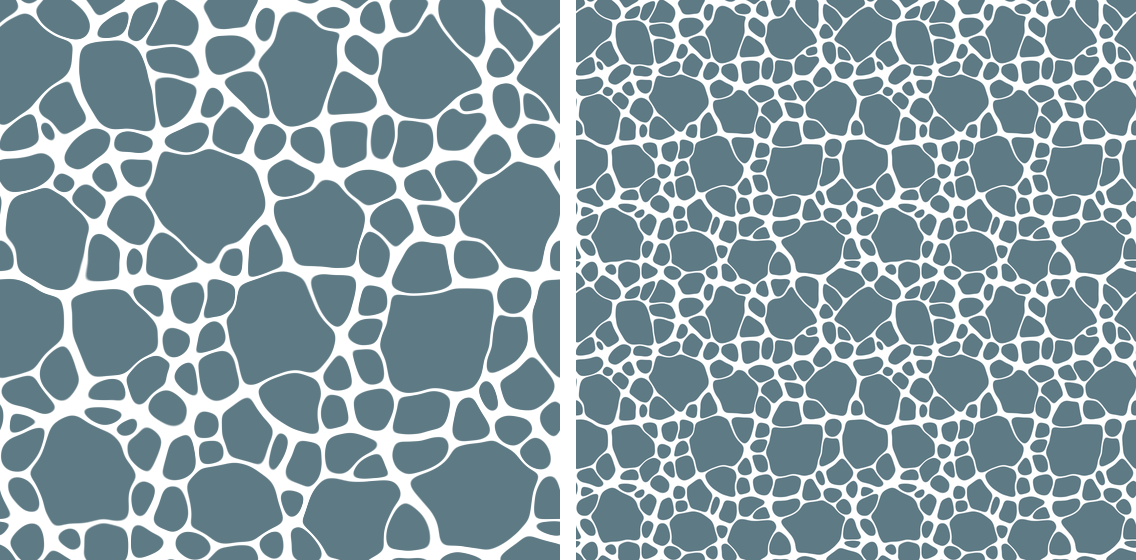
Left, the tile; right, the same tile 2 across and 2 down.
Write a Shadertoy shader that draws this pattern.

```glsl
vec3 hash(vec2 cell, float seed) {
    vec3 q = fract(cell.xyx * vec3(0.1031, 0.1030, 0.0973) + seed * 0.137);
    q += dot(q, q.yxz + 33.33);
    return fract((q.xxy + q.yzz) * q.zyx);
}

// Value noise in two channels that wraps after a whole number of cells
vec2 wrapNoise(vec2 uv, float cells) {
    vec2 p = uv * cells, id = floor(p), f = fract(p);
    f = f * f * f * (f * (f * 6.0 - 15.0) + 10.0);
    vec2 a = mod(id, cells), b = mod(id + 1.0, cells);
    return mix(mix(hash(a, cells).xy, hash(vec2(b.x, a.y), cells).xy, f.x),
               mix(hash(vec2(a.x, b.y), cells).xy, hash(b, cells).xy, f.x), f.y) - 0.5;
}

// Signed distance to the stone outline, positive inside a stone
float stones(vec2 p) {
    vec4 sites[34];   // centre, radius, cluster

    // Boulders: one per cell of a staggered grid, each leads a cluster
    for (int i = 0; i < 9; i++) {
        float row = floor(p.y * 4.0) + float(i / 3 - 1);
        float stagger = 0.5 * mod(row, 2.0);
        float column = floor(p.x * 4.0 - stagger) + float(i % 3 - 1);
        vec3 h = hash(mod(vec2(column, row), 4.0), 5.0);
        vec2 centre = vec2(column + stagger, row) + 0.28 + 0.44 * h.xy;
        sites[i] = vec4(centre / 4.0, mix(0.045, 0.083, h.z), h.x + h.y);
    }

    // Pebbles fill the space that the boulders leave free
    for (int i = 0; i < 25; i++) {
        vec2 id = floor(p * 14.0) + vec2(i % 5 - 2, i / 5 - 2);
        vec3 h = hash(mod(id, 14.0), 2.0);
        vec2 centre = (id + 0.12 + 0.76 * h.xy) / 14.0;
        float nearest = 9.0, cluster = 0.0;
        for (int j = 0; j < 9; j++) {
            float d = distance(centre, sites[j].xy) - sites[j].z;
            if (d < nearest) {
                nearest = d;
                cluster = sites[j].w;
            }
        }
        float radius = nearest < 0.03 ? -9.0 : 0.034 * h.z * h.z;
        sites[9 + i] = vec4(centre, radius, cluster);
    }

    // Stone that owns this point
    int owner = 0;
    float ownDistance = 9.0;
    for (int i = 0; i < 34; i++) {
        float d = distance(p, sites[i].xy) - sites[i].z;
        if (d < ownDistance) {
            ownDistance = d;
            owner = i;
        }
    }

    // Smooth minimum over all borders rounds the corners
    vec2 ownDirection = normalize(p - sites[owner].xy + 1e-6);
    float sum = 1e-30;
    for (int i = 0; i < 34; i++) {
        if (i == owner) continue;
        vec2 offset = p - sites[i].xy;
        float d = length(offset) - sites[i].z;
        float slope = length(normalize(offset + 1e-6) - ownDirection);
        float border = (d - ownDistance) / max(slope, 0.1);
        // Wide joints run between clusters, narrow ones within them
        float joint = abs(sites[i].w - sites[owner].w) > 1e-4 ? 0.0064 : 0.0023;
        sum += exp(-150.0 * (border - joint));
    }
    return -log(sum) / 150.0;
}

void mainImage(out vec4 fragColor, in vec2 fragCoord) {
    vec2 uv = fragCoord / iResolution.xy;

    // Bend the outlines into lobes and hollows
    vec2 bent = uv + 0.026 * wrapNoise(uv, 10.0) + 0.008 * wrapNoise(uv, 23.0);

    float edge = 0.7 / iResolution.y;
    float stone = smoothstep(-edge, edge, stones(bent));
    vec3 slate = vec3(0.37, 0.48, 0.52), mortar = vec3(1.0);
    fragColor = vec4(mix(mortar, slate, stone), 1.0);
}
```
